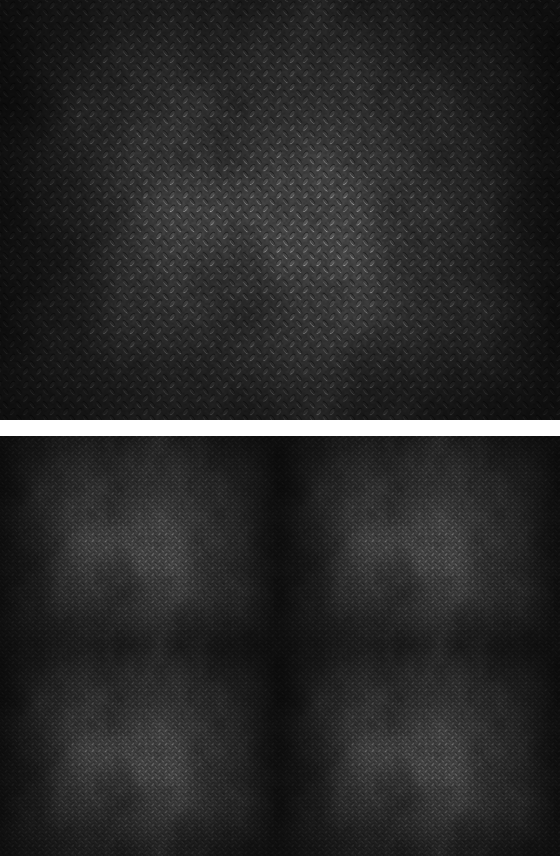
Top: one tile. Bottom: repeated 2 by 2.
Give the GLSL for this texture, as a Shadertoy shader.

```glsl
// Dark steel tread plate: raised oval studs in two directions, cloudy wear and shaded borders.

const float PI = 3.14159265;
const vec2 REPEATS = vec2(42.0, 31.0);
const vec2 PHASE = vec2(0.91, 0.60);
const vec3 EDGE_STEEL = vec3(0.066);
const vec3 CENTRE_STEEL = vec3(0.230);

float hash(vec2 p) {
    return fract(sin(dot(p, vec2(127.1, 311.7))) * 43758.5453);
}

// Value noise that wraps after "period" lattice cells.
float noise(vec2 uv, vec2 period, float seed) {
    vec2 p = uv * period;
    vec2 i = floor(p);
    vec2 f = p - i;
    f = f * f * (3.0 - 2.0 * f);
    float a = hash(mod(i, period) + seed);
    float b = hash(mod(i + vec2(1.0, 0.0), period) + seed);
    float c = hash(mod(i + vec2(0.0, 1.0), period) + seed);
    float d = hash(mod(i + vec2(1.0, 1.0), period) + seed);
    return mix(mix(a, b, f.x), mix(c, d, f.x), f.y);
}

float clouds(vec2 uv) {
    vec2 period = vec2(7.0, 4.0);
    float sum = 0.0;
    float weight = 0.5;
    for (int i = 0; i < 5; i++) {
        sum += weight * noise(uv, period, float(i) * 17.0);
        period *= 2.0;
        weight *= 0.55;
    }
    return sum / 1.06;
}

// Approximate signed distance to a tilted oval.
float oval(vec2 p, float angle, vec2 radii) {
    float c = cos(angle);
    float s = sin(angle);
    vec2 q = vec2(c * p.x + s * p.y, c * p.y - s * p.x) / radii;
    float k = length(q);
    return k * (k - 1.0) / max(length(q / radii), 0.001);
}

// Brightness change from one family of studs, lit from below.
float studs(vec2 grid, vec2 offset, float angle, vec2 radii, float face, float aa) {
    vec2 q = grid - offset;
    vec2 id = floor(q + 0.5);
    vec2 p = q - id;
    float d = oval(p, angle, radii);
    float below = oval(p + vec2(0.0, 0.05), angle, radii);
    float slope = clamp((below - d) / 0.05, -1.0, 1.0);
    float wear = 0.8 + 0.4 * hash(mod(id, REPEATS) + offset * 31.0);

    float fill = smoothstep(aa, -aa, d);
    float rim = exp(-pow(d / 0.038, 2.0));
    float lit = rim * max(-slope, 0.0) * 0.9;
    float edge = rim * 0.12;
    float shadowDist = oval(p - vec2(0.01, 0.06), angle, radii);
    float shadow = smoothstep(0.08, -0.03, shadowDist) * (1.0 - fill);
    return (fill * face + lit + edge) * wear - 0.5 * shadow;
}

void mainImage(out vec4 fragColor, in vec2 fragCoord) {
    vec2 uv = fragCoord / iResolution.xy;
    vec2 grid = uv * REPEATS - PHASE;
    float aa = 0.75 * REPEATS.y / iResolution.y;

    // Light pool that fades to the same dark tone on opposite edges
    vec2 pool = pow(max(sin(PI * uv), 0.0), vec2(1.3));
    float glow = pool.x * (0.4 + 0.6 * pool.y);
    vec3 color = mix(EDGE_STEEL, CENTRE_STEEL, glow);

    // Cloudy wear and fine grain
    color *= 0.55 + 0.9 * clouds(uv);
    color *= 0.90 + 0.20 * noise(uv, vec2(256.0, 192.0), 5.0);

    // Wide studs lean right, slim studs between them lean left
    float relief = studs(grid, vec2(0.0), 0.9, vec2(0.25, 0.115), 0.24, aa);
    relief += studs(grid, vec2(0.5), -0.87, vec2(0.25, 0.085), 0.06, aa);
    color *= max(1.0 + relief, 0.25);

    fragColor = vec4(clamp(color, 0.0, 1.0), 1.0);
}
```
